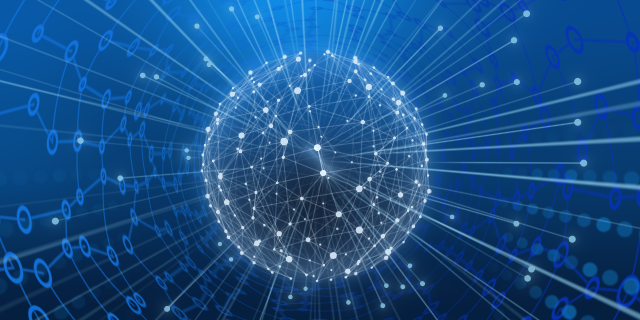
Write a Shadertoy shader that draws this background.

```glsl
// A wire globe of glowing nodes hangs inside a blue tunnel of linked rings.
// Polar cells make the tunnel and soft dots, a spiral lattice makes the globe,
// and hashed loops throw bright rays outward from the middle.

const float TAU = 6.2831853;
const float GLOBE_RADIUS = 0.36;
const vec2 GLOBE_CENTER = vec2(-0.01, -0.02);
const vec2 RAY_CENTER = vec2(-0.015, -0.005);

float hash(vec2 p) {
  vec3 v = fract(vec3(p.xyx) * 0.1031);
  v += dot(v, v.yzx + 33.33);
  return fract((v.x + v.y) * v.z);
}

float segmentDistance(vec2 p, vec2 a, vec2 b) {
  vec2 ab = b - a;
  return length(p - a - ab * clamp(dot(p - a, ab) / dot(ab, ab), 0.0, 1.0));
}

float stroke(float dist, float halfWidth, float blur) {
  return 1.0 - smoothstep(halfWidth - blur * 0.5, halfWidth + blur, dist);
}

// Backdrop: dark floor, blue walls and a light overhead
vec3 backdrop(vec2 p) {
  vec3 color = mix(vec3(0.02, 0.12, 0.25), vec3(0.03, 0.24, 0.45), smoothstep(-0.5, 0.05, p.y));
  color = mix(color, vec3(0.03, 0.29, 0.56), smoothstep(0.0, 0.5, p.y));
  vec2 top = (p - vec2(-0.1, 0.55)) * vec2(1.0, 1.25);
  color += vec3(0.03, 0.26, 0.35) * exp(-5.5 * dot(top, top));
  return color + vec3(0.0, 0.06, 0.1) * smoothstep(0.5, 1.0, -p.x) * smoothstep(-0.5, 0.1, p.y);
}

// Tunnel wall: jittered nodes joined to their neighbours
vec2 wallNode(vec2 cell, float columns) {
  vec2 id = vec2(mod(cell.x, columns), cell.y);
  return cell + 0.5 + 0.7 * (vec2(hash(id + 3.1), hash(id + 17.7)) - 0.5);
}

float tunnelNetwork(vec2 p, float pixel) {
  const float columns = 26.0;
  float r = max(length(p), 0.15);
  vec2 uv = vec2(atan(p.y, p.x) / TAU, 0.3 / r) * columns;
  float blur = pixel * 7.8 / (r * r);
  float ink = 0.0;
  for (int j = -1; j <= 1; j++)
  for (int i = -1; i <= 1; i++) {
    vec2 cell = floor(uv) + vec2(i, j);
    vec2 node = wallNode(cell, columns);
    vec2 id = vec2(mod(cell.x, columns), cell.y);
    float radius = mix(0.09, 0.19, hash(id + 41.0));
    float dist = length(uv - node);
    float across = segmentDistance(uv, node, wallNode(cell + vec2(1, 0), columns));
    float along = segmentDistance(uv, node, wallNode(cell + vec2(0, 1), columns));
    float links = max(stroke(across, 0.014, blur) * step(0.35, hash(id + 5.0)),
                      stroke(along, 0.014, blur) * step(0.2, hash(id + 9.0)));
    ink = max(ink, 0.7 * links * smoothstep(radius - 0.02, radius, dist));
    ink = max(ink, stroke(abs(dist - radius), 0.028, blur));
  }
  return ink;
}

// Soft dots in radial rows
float dotRows(vec2 p) {
  vec2 pitch = vec2(0.07, 0.16);
  vec2 uv = vec2(log(length(p) + 0.01), atan(p.y, abs(p.x)) + 0.215) / pitch;
  vec2 cell = floor(uv + 0.5);
  float level = mix(0.35, 1.0, hash(cell + 60.0)) * (p.x > 0.0 ? 1.0 : 0.3);
  float area = smoothstep(0.5, 0.8, abs(p.x)) * smoothstep(0.15, -0.15, p.y);
  return (1.0 - smoothstep(0.019, 0.03, length((uv - cell) * pitch))) * level * area;
}

// Rays are strongest above and to the right, faint at the lower left
float rayWeight(vec2 dir) {
  float lowerLeft = smoothstep(0.55, 1.0, dot(dir, vec2(-0.96, -0.28)));
  return (1.0 - 0.7 * lowerLeft) * (1.0 - 0.5 * smoothstep(0.5, 0.95, -dir.y));
}

// Rays: some end in a bead, others widen and leave the canvas
float rays(vec2 p, float pixel) {
  const float count = 104.0;
  float light = 0.0;
  for (float i = 0.0; i < count; i++) {
    float pick = hash(vec2(i, 2.0));
    float angle = TAU * (i + 1.6 * hash(vec2(i, 7.0))) / count;
    vec2 dir = vec2(cos(angle), sin(angle));
    float along = dot(p, dir);
    float aside = abs(dot(p, vec2(-dir.y, dir.x)) + 0.04 * (hash(vec2(i, 13.0)) - 0.5));
    float beaded = step(hash(vec2(i, 11.0)), 0.5);
    float tip = mix(1.8, mix(0.36, 0.86, pick), beaded);
    float late = hash(vec2(i, 19.0));
    float start = 0.34 * late * late - 0.02;
    float width = 0.0008 + 0.005 * along * along * (1.0 - beaded) * pick;
    float body = smoothstep(start, start + 0.26, along) * (1.0 - smoothstep(tip - pixel, tip, along));
    float level = mix(0.2, 0.8, hash(vec2(i, 23.0))) * mix(rayWeight(dir), 1.0, 0.6 * beaded);
    light += stroke(aside, width, pixel + width) * body * level;
    float bead = length(vec2(along - tip, aside));
    light += beaded * (stroke(bead, 0.005 + 0.005 * pick, pixel) + 0.3 * exp(-bead * 65.0));
  }
  return light;
}

// Globe: spiral lattice seen from outside, with long chords
vec3 globeNode(float i, float count) {
  float height = 1.0 - 2.0 * (i + 0.5) / count;
  float turn = i * 2.39996 + 0.5 * hash(vec2(i, 31.0));
  return vec3(sqrt(1.0 - height * height) * vec2(cos(turn), sin(turn)), height).xzy;
}

float globeNetwork(vec2 p, float pixel) {
  const float count = 190.0;
  float light = 0.0;
  for (float i = 0.0; i < count; i++) {
    vec3 node = globeNode(i, count);
    float front = 0.5 + 0.5 * node.z;
    for (int k = 0; k < 4; k++) {
      float next = i + (k == 0 ? 8.0 : k == 1 ? 13.0 : k == 2 ? 21.0 : 55.0);
      if (next >= count) break;
      float dist = segmentDistance(p, node.xy, globeNode(next, count).xy);
      light += stroke(dist, 0.0015, pixel) * mix(0.08, 0.3, front);
    }
    float bright = hash(vec2(i, 37.0));
    float size = mix(0.007, 0.034, front * bright * bright);
    float dist = length(p - node.xy);
    light += stroke(dist, size, pixel) * mix(0.5, 1.0, front);
    light += 0.4 * front * bright * exp(-dist * 38.0);
  }
  return light;
}

void mainImage(out vec4 fragColor, in vec2 fragCoord) {
  vec2 p = (fragCoord - 0.5 * iResolution.xy) / iResolution.y;
  vec2 q = p - RAY_CENTER;
  float pixel = 1.0 / iResolution.y;
  vec2 globe = (p - GLOBE_CENTER) / GLOBE_RADIUS;
  float r = length(globe);
  float inside = 1.0 - smoothstep(0.92, 1.04, r);
  vec3 color = backdrop(p);

  // Walls and dots
  vec3 wall = mix(vec3(0.07, 0.46, 0.9), vec3(0.02, 0.2, 0.72), smoothstep(-0.5, 0.3, p.x));
  float wallLevel = mix(0.45, 0.9, smoothstep(0.3, 0.7, abs(p.x)));
  color = mix(color, wall, tunnelNetwork(q, pixel) * wallLevel * (1.0 - inside));
  color = mix(color, vec3(0.06, 0.47, 0.76), 0.65 * dotRows(q));

  // Globe shading and rim haze
  vec3 shade = mix(vec3(0.13, 0.22, 0.34), vec3(0.07, 0.34, 0.62), smoothstep(-0.5, 0.8, globe.y));
  vec2 core = globe - vec2(-0.03, -0.3);
  shade = mix(shade, vec3(0.08, 0.1, 0.15), 0.8 * exp(-7.0 * dot(core, core)));
  color = mix(color, shade, 0.8 * inside);
  color += vec3(0.07, 0.1, 0.12) * exp(-40.0 * (r - 0.93) * (r - 0.93));

  // Light on top
  color = mix(color, vec3(0.58, 0.83, 0.94), 0.8 * min(rays(q, pixel), 1.0));
  if (r < 1.1) {
    float mesh = min(globeNetwork(globe, pixel / GLOBE_RADIUS), 1.0);
    color = mix(color, vec3(0.88, 0.95, 1.0), 0.88 * mesh);
  }
  float streak = segmentDistance(p, vec2(-0.03, 0.03), vec2(0.04, -0.04));
  color += vec3(0.2, 0.23, 0.25) * exp(-streak * 45.0);
  fragColor = vec4(clamp(color, 0.0, 1.0), 1.0);
}
```
